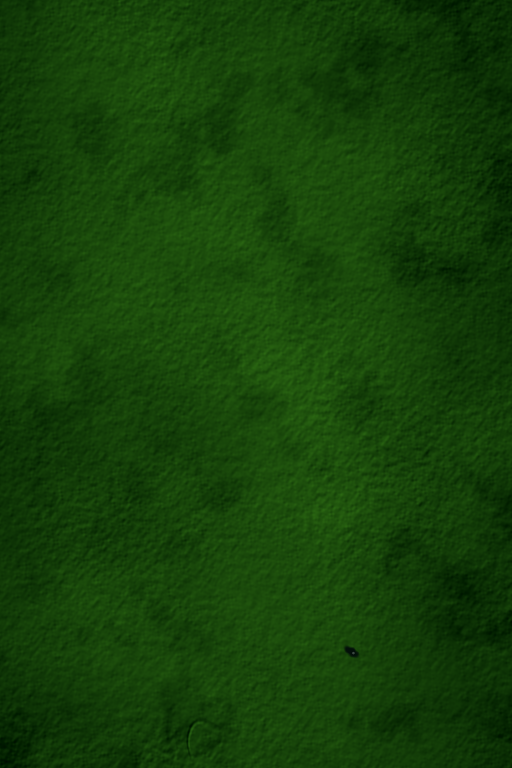
Reproduce this texture procedurally as a Shadertoy shader.

```glsl
const vec3 DARK_GREEN = vec3(0.030, 0.160, 0.010);
const vec3 LIGHT_GREEN = vec3(0.120, 0.320, 0.050);
const vec3 PIT_COLOR = vec3(0.010, 0.060, 0.035);
const vec2 GLOW_CENTER = vec2(0.50, 0.54);
const vec2 GLOW_FALLOFF = vec2(0.42, 0.34);
const float BASE_TONE = 0.86;
const float CLOUD_SCALE = 5.0;
const float CLOUD_STRENGTH = 1.05;
const float STAIN_SCALE = 17.0;
const float STAIN_STRENGTH = 0.35;
const float GRAIN_SCALE = 150.0;
const float GRAIN_STRENGTH = 0.95;
const vec2 LIGHT_STEP = vec2(-0.0016, 0.0022);
const vec2 CREASE_CENTER = vec2(0.25, 0.04);
const vec2 CREASE_SIZE = vec2(0.075, 0.10);
const float CREASE_SCALE = 26.0;
const float CREASE_STRENGTH = 0.65;
const vec2 PIT_CENTER = vec2(0.457, 0.152);
const vec2 PIT_SIZE = vec2(0.012, 0.006);

float hash(vec2 cell) {
    vec3 h = fract(vec3(cell.xyx) * 0.1031);
    h += dot(h, h.yzx + 33.33);
    return fract((h.x + h.y) * h.z);
}

float valueNoise(vec2 p) {
    vec2 cell = floor(p);
    vec2 f = fract(p);
    f = f * f * (3.0 - 2.0 * f);
    float low = mix(hash(cell), hash(cell + vec2(1, 0)), f.x);
    float high = mix(hash(cell + vec2(0, 1)), hash(cell + vec2(1, 1)), f.x);
    return mix(low, high, f.y);
}

// Layered noise, rotated per octave and normalised around 0.5
float fbm(vec2 p, int octaves) {
    float sum = 0.0, total = 0.0, weight = 0.5;
    for (int i = 0; i < octaves; i++) {
        sum += weight * valueNoise(p);
        total += weight;
        weight *= 0.55;
        p = mat2(1.6, 1.2, -1.2, 1.6) * p + 17.3;
    }
    return sum / total;
}

float grainHeight(vec2 p) {
    return fbm(p * GRAIN_SCALE + 40.0, 2) + 0.6 * fbm(p * GRAIN_SCALE * 0.4, 2);
}

// Narrow winding grooves between raised folds
float creaseHeight(vec2 p) {
    vec2 q = p * CREASE_SCALE * vec2(1.2, 0.85);
    q += 1.2 * vec2(valueNoise(q + 5.0), valueNoise(q + 31.0));
    return smoothstep(0.0, 0.16, abs(valueNoise(q) - 0.5));
}

void mainImage(out vec4 fragColor, in vec2 fragCoord) {
    vec2 uv = fragCoord / iResolution.xy;
    vec2 p = fragCoord / iResolution.y;

    // Soft central glow fading to dark borders
    vec2 away = 2.0 * (uv - GLOW_CENTER);
    float tone = BASE_TONE - dot(away * away, GLOW_FALLOFF);

    // Broad clouds and smaller worn stains
    tone += CLOUD_STRENGTH * (fbm(p * CLOUD_SCALE + 3.0, 5) - 0.5);
    float stain = smoothstep(0.50, 0.75, fbm(p * STAIN_SCALE + 71.0, 4));
    tone -= STAIN_STRENGTH * stain;

    // Fine embossed grain, lit from the upper left
    float relief = grainHeight(p) - grainHeight(p + LIGHT_STEP);
    float roughness = 0.7 + 0.6 * valueNoise(p * 9.0 + 12.0);
    tone += GRAIN_STRENGTH * roughness * relief;

    // Cluster of wrinkles near the lower border
    vec2 creaseOffset = (p - CREASE_CENTER) / CREASE_SIZE;
    float creaseMask = 1.0 - smoothstep(0.2, 1.0, length(creaseOffset));
    float fold = creaseHeight(p) - creaseHeight(p + LIGHT_STEP * 1.3);
    tone += CREASE_STRENGTH * creaseMask * fold;

    vec3 color = max(mix(DARK_GREEN, LIGHT_GREEN, tone), vec3(0.0, 0.05, 0.0));

    // Small slanted pit with a pale glint
    vec2 d = mat2(0.8, 0.6, -0.6, 0.8) * (p - PIT_CENTER);
    d = vec2(0.8 * (p - PIT_CENTER).x - 0.6 * (p - PIT_CENTER).y, d.y * 0.0
        + 0.6 * (p - PIT_CENTER).x + 0.8 * (p - PIT_CENTER).y);
    float edge = length(d / PIT_SIZE) + 0.5 * (valueNoise(p * 180.0) - 0.5);
    color = mix(color, PIT_COLOR, 1.0 - smoothstep(0.6, 1.1, edge));
    float glint = 1.0 - smoothstep(0.0008, 0.0024, length(d - vec2(0.004, 0.0)));
    color += 0.22 * glint;

    fragColor = vec4(color, 1.0);
}
```
